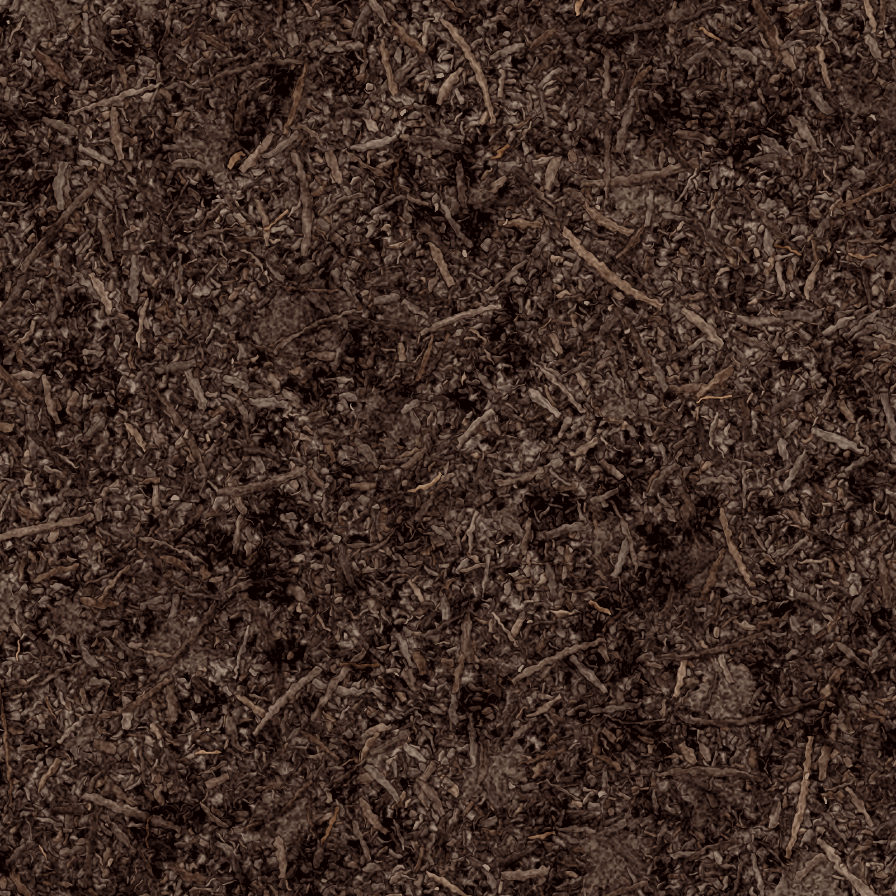
Give the GLSL for this texture, as a WebGL 1 fragment shader.

```glsl
precision highp float;
// Dark garden soil: crumbly ground, a few grainy clods, and layers of stiff wood
// fibres scattered on jittered grids. Each layer paints a tone and a warmth,
// and one brown colour ramp turns these into the final colour.
uniform vec2 u_resolution;

const float PI = 3.14159;
const float EDGE = 0.0009;          // softness of outlines
const float SHADOW_REACH = 0.0035;  // width of the dark rim round each fibre
const vec2 LIGHT_DIR = vec2(-0.5, 0.86);

const vec3 GAP_COLOR = vec3(0.09, 0.04, 0.03);
const vec3 SOIL_COLOR = vec3(0.26, 0.18, 0.15);
const vec3 DRY_COLOR = vec3(0.56, 0.48, 0.42);
const vec3 WARM_TINT = vec3(0.11, 0.02, -0.06);

vec4 hash4(vec2 p, float seed) {
  vec4 h = fract(vec4(p.xyx, p.y + seed) * vec4(0.1031, 0.1030, 0.0973, 0.1099)
                 + seed * 0.137);
  h += dot(h, h.wzxy + 33.33);
  return fract((h.xxyz + h.yzzw) * h.zywx);
}

float noise(vec2 p) {
  vec2 i = floor(p);
  vec2 f = fract(p);
  f = f * f * (3.0 - 2.0 * f);
  float low = mix(hash4(i, 1.0).x, hash4(i + vec2(1.0, 0.0), 1.0).x, f.x);
  float high = mix(hash4(i + vec2(0.0, 1.0), 1.0).x, hash4(i + 1.0, 1.0).x, f.x);
  return mix(low, high, f.y);
}

float fbm(vec2 p) {
  float sum = 0.0;
  float weight = 0.5;
  for (int i = 0; i < 3; i++) {
    sum += weight * noise(p);
    p = mat2(0.8, 0.6, -0.6, 0.8) * p * 2.1 + 7.3;
    weight *= 0.62;
  }
  return sum / 1.0022;
}

// Distance to a slightly tapered strip lying along x
float stripDistance(vec2 q, vec2 halfSize) {
  float along = clamp(abs(q.x) / halfSize.x, 0.0, 1.0);
  float halfWidth = halfSize.y * (1.0 - 0.4 * along * along);
  vec2 d = vec2(abs(q.x) - halfSize.x, abs(q.y) - halfWidth);
  return length(max(d, 0.0)) + min(max(d.x, d.y), 0.0);
}

// Paints one layer of fibres; soil and look hold (tone, warmth)
vec2 paintFibres(vec2 soil, vec2 p, float cells, float share, vec2 size,
                 vec2 look, float seed) {
  vec2 home = floor(p * cells);
  for (int y = -1; y <= 1; y++) {
    for (int x = -1; x <= 1; x++) {
      vec2 cell = home + vec2(float(x), float(y));
      vec4 place = hash4(cell, seed);
      vec4 kind = hash4(cell, seed + 5.0);
      if (place.w > share) continue;

      // Local frame, bent along its length
      float angle = place.z * PI;
      vec2 axis = vec2(cos(angle), sin(angle));
      vec2 side = vec2(-axis.y, axis.x);
      vec2 offset = p - (cell + place.xy) / cells;
      vec2 q = vec2(dot(offset, axis), dot(offset, side));
      vec2 halfSize = size * vec2(mix(0.35, 1.0, kind.x), mix(0.4, 1.25, kind.y));
      q.y += (kind.z - 0.5) * 0.35 * q.x * q.x / halfSize.x;

      float d = stripDistance(q, halfSize);
      if (d > SHADOW_REACH) continue;

      // Dark rim, then rounded and streaked body
      soil.x *= 0.45 + 0.55 * smoothstep(0.0, SHADOW_REACH, d);
      float round = clamp(q.y / halfSize.y, -1.0, 1.0);
      float streak = noise(q * vec2(90.0, 480.0) + place.xy * 90.0) - 0.5;
      float tone = look.x + (kind.w - 0.5) * 0.48 + streak * 0.36
                 + round * dot(side, LIGHT_DIR) * 0.2 - 0.08 * round * round;
      float warmth = look.y + 0.32 * pow(fract(kind.w * 7.0), 3.0);
      soil = mix(soil, vec2(tone, warmth), 1.0 - smoothstep(-EDGE, EDGE, d));
    }
  }
  return soil;
}

// Paints sparse, ragged clods with a speckled surface
vec2 paintClods(vec2 soil, vec2 p, float cells, float share) {
  vec2 home = floor(p * cells);
  float ragged = (fbm(p * 50.0) - 0.5) * 0.05;
  float speckle = noise(p * 330.0) - 0.5;
  for (int y = -1; y <= 1; y++) {
    for (int x = -1; x <= 1; x++) {
      vec2 cell = home + vec2(float(x), float(y));
      vec4 place = hash4(cell, 41.0);
      float d = length(p - (cell + place.xy) / cells) - mix(0.01, 0.038, place.z);
      float cover = step(place.w, share) * (1.0 - smoothstep(-0.003, 0.002, d + ragged));
      soil = mix(soil, vec2(0.47 + speckle * 0.55, 0.03), cover * 0.9);
    }
  }
  return soil;
}

vec3 soilColor(vec2 soil) {
  float tone = clamp(soil.x, -0.1, 1.15);
  vec3 color = mix(GAP_COLOR, SOIL_COLOR, min(tone / 0.36, 1.0));
  color = mix(color, DRY_COLOR, max(tone - 0.36, 0.0) / 0.64);
  return color + WARM_TINT * soil.y * smoothstep(0.0, 0.5, tone);
}

void main() {
  vec2 uv = gl_FragCoord.xy / u_resolution.y;
  vec2 warp = vec2(noise(uv * 190.0), noise(uv * 190.0 + 57.0)) - 0.5;
  vec2 p = uv + warp * 0.0042;

  // Crumbly ground under small fibres
  vec2 soil = vec2(0.33 + (fbm(p * 120.0) - 0.5) * 2.0, 0.0);
  soil = paintFibres(soil, p, 62.0, 0.9, vec2(0.012, 0.0032), vec2(0.47, 0.0), 3.0);
  soil = paintFibres(soil, p, 40.0, 0.8, vec2(0.018, 0.0046), vec2(0.48, 0.0), 13.0);
  soil = paintFibres(soil, p, 74.0, 0.65, vec2(0.009, 0.0027), vec2(0.47, 0.0), 53.0);

  // Clods and larger fibres on top
  soil = paintClods(soil, p, 8.0, 0.45);
  soil = paintFibres(soil, p, 24.0, 0.75, vec2(0.032, 0.0046), vec2(0.48, 0.0), 23.0);
  soil = paintFibres(soil, p, 11.0, 0.5, vec2(0.072, 0.0048), vec2(0.49, 0.1), 33.0);

  // Rare tan splinters and pale flecks
  soil = paintFibres(soil, p, 9.0, 0.2, vec2(0.024, 0.0025), vec2(0.74, 0.6), 63.0);
  soil = paintFibres(soil, p, 26.0, 0.08, vec2(0.005, 0.0026), vec2(1.0, 0.0), 73.0);

  // Broad unevenness, dark hollows and fine grain
  soil.x *= 0.68 + 0.72 * fbm(uv * 9.0);
  soil.x -= 0.24 * smoothstep(0.55, 0.75, fbm(uv * 23.0 + 11.0));
  soil.x += (noise(uv * 380.0) - 0.5) * 0.32;
  soil.x = 0.36 + (soil.x - 0.34) * 1.12;
  gl_FragColor = vec4(soilColor(soil), 1.0);
}
```
